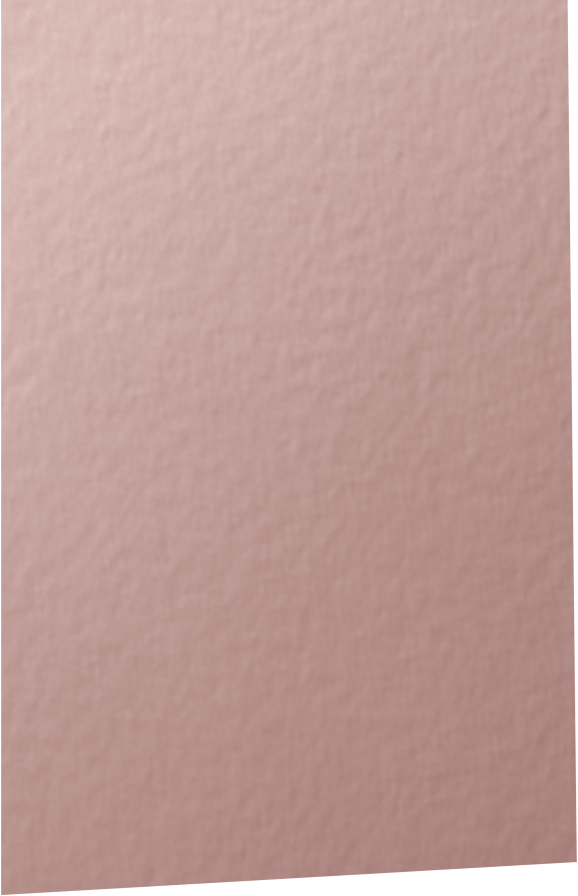
Reproduce this texture procedurally as a Shadertoy shader.

```glsl
float hash(vec2 p) {
    return fract(sin(dot(p, vec2(127.1, 311.7))) * 43758.5453);
}

float valueNoise(vec2 p) {
    vec2 cell = floor(p), f = fract(p);
    f = f * f * (3.0 - 2.0 * f);
    return mix(mix(hash(cell), hash(cell + vec2(1, 0)), f.x),
               mix(hash(cell + vec2(0, 1)), hash(cell + vec2(1, 1)), f.x), f.y);
}

// Paper surface: octaves of pulp bumps, slightly stretched upright
float paperHeight(vec2 p) {
    mat2 turn = mat2(0.8, 0.6, -0.6, 0.8);
    vec2 q = p * vec2(75.0, 56.0);
    float height = 0.0, amplitude = 0.5;
    for (int i = 0; i < 4; i++) {
        height += amplitude * valueNoise(q);
        q = turn * q * 1.85 + 17.3;
        amplitude *= 0.55;
    }
    return height;
}

void mainImage(out vec4 fragColor, in vec2 fragCoord) {
    vec2 uv = fragCoord / iResolution.xy;
    vec2 p = fragCoord / iResolution.y;
    float pixel = 1.0 / iResolution.y;

    // Broad light falling off from the upper left, dimmer in the very corner
    float fall = 0.45 * uv.x + 0.75 * (1.0 - uv.y);
    float light = 1.45 - 2.3 * fall + 0.78 * fall * fall - 0.4 * exp(-8.0 * fall);
    light += 0.06 * (valueNoise(p * 9.0) - 0.5);

    // Relief lit from the upper left, plus faint vertical fibres
    vec2 toLight = vec2(-0.0022, 0.0026);
    float relief = paperHeight(p - toLight) - paperHeight(p + toLight);
    float fibre = valueNoise(p * vec2(190.0, 28.0)) - 0.5;
    light += relief * mix(0.38, 0.55, uv.y) + 0.05 * fibre;

    vec3 shadowRose = vec3(0.69, 0.54, 0.52);
    vec3 paleRose = vec3(0.84, 0.72, 0.70);
    vec3 paper = mix(shadowRose, paleRose, light);

    // Sheet outline with slanted right and bottom edges
    float left = uv.x - 0.002;
    float right = mix(0.9985, 0.982, uv.y) - uv.x;
    float bottom = uv.y - mix(0.001, 0.038, uv.x);
    float inside = min(min(left, right) * iResolution.x / iResolution.y, bottom);
    float sheet = smoothstep(-0.7 * pixel, 0.7 * pixel, inside);

    fragColor = vec4(mix(vec3(1.0), paper, sheet), 1.0);
}
```
